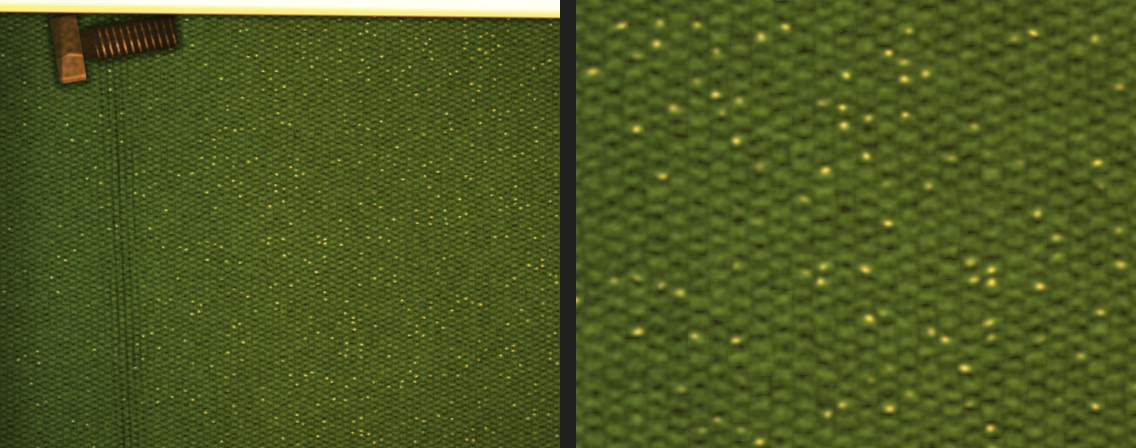
Left, the full canvas; right, a detail of the centre.
A Shadertoy shader for this texture:

```glsl
// Green woven belt with glinting threads, a pale bar along the top and a copper bolt.
const float PI = 3.14159265;
const vec2 WEAVE_DENSITY = vec2(80.0, 92.0);   // knots per canvas width
const vec3 LIGHT_GREEN = vec3(0.35, 0.415, 0.14);
const vec3 DARK_GREEN = vec3(0.20, 0.235, 0.08);
const vec3 SHADOW_BROWN = vec3(0.17, 0.14, 0.05);
const vec3 GLINT = vec3(0.88, 0.76, 0.30);
const vec3 COPPER = vec3(0.73, 0.45, 0.20);
const vec3 CREAM = vec3(1.0, 1.0, 0.95);
const vec3 PALE_YELLOW = vec3(0.98, 0.94, 0.52);

float hash(vec2 p) {
    vec3 q = fract(vec3(p.xyx) * 0.1031);
    q += dot(q, q.yzx + 33.33);
    return fract((q.x + q.y) * q.z);
}

float corner(vec2 cell, vec2 offset) {
    float angle = 2.0 * PI * hash(cell);
    return dot(vec2(cos(angle), sin(angle)), offset);
}

float gradientNoise(vec2 p) {
    vec2 i = floor(p), f = fract(p);
    vec2 u = f * f * f * (f * (f * 6.0 - 15.0) + 10.0);
    vec2 e = vec2(0.0, 1.0);
    return mix(mix(corner(i, f), corner(i + e.yx, f - e.yx), u.x),
               mix(corner(i + e.xy, f - e.xy), corner(i + e.yy, f - e.yy), u.x), u.y);
}

float boxDistance(vec2 p, vec2 halfSize) {
    vec2 d = abs(p) - halfSize;
    return length(max(d, 0.0)) + min(max(d.x, d.y), 0.0);
}

float coverage(float dist, float pixel) {
    return 1.0 - smoothstep(-pixel, pixel, dist);
}

float bell(float x, float width) {
    return exp(-x * x / (width * width));
}

// Interlocking staggered knots with fibre grain and small glints
vec3 weave(vec2 p) {
    vec2 g = p * WEAVE_DENSITY;
    g += 0.3 * vec2(gradientNoise(p * 12.0), gradientNoise(p * 12.0 + 40.0));
    g += 0.2 * vec2(gradientNoise(g * 0.7), gradientNoise(g * 0.7 + 60.0));
    float column = floor(g.x);
    g.y += 0.5 * mod(column, 2.0);
    vec2 id = vec2(column, floor(g.y));
    vec2 q = fract(g) - 0.5;

    float knot = 0.5 + 0.5 * cos(PI * q.x) * cos(2.0 * PI * q.y);
    float seam = bell(abs(q.x) - 0.5, 0.16);
    float grain = gradientNoise(p * vec2(210.0, 260.0)) + 0.7 * gradientNoise(p * vec2(90.0, 120.0));
    float height = 0.12 + 0.85 * knot - 0.12 * seam + 0.45 * grain + 0.25 * (hash(id + 7.0) - 0.5);
    vec3 color = mix(DARK_GREEN, LIGHT_GREEN, clamp(height, 0.0, 1.35));
    color = mix(color, SHADOW_BROWN, 0.75 * smoothstep(0.12, -0.2, height));

    // Glints vary in strength and are rarer toward the left
    float chance = mix(0.10, 0.30, smoothstep(0.1, 0.6, p.x));
    float lit = smoothstep(1.0 - chance, 1.0, hash(id + 91.0));
    vec2 shift = 0.4 * (vec2(hash(id + 13.0), hash(id + 29.0)) - 0.5);
    float spot = bell(length((q - shift) * vec2(1.0, 1.1)), 0.2);
    return mix(color, GLINT, lit * lit * spot);
}

// Rubbed vertical grooves in a slightly slanted band
float wear(vec2 p) {
    float x = p.x - mix(0.234, 0.198, p.y / 0.8);
    float band = bell(x, 0.032) * (0.7 + 0.8 * gradientNoise(p * vec2(60.0, 9.0)));
    float groove = pow(0.5 + 0.5 * cos(2.0 * PI * x * 80.0), 2.0);
    return 1.0 - 0.36 * band * groove;
}

// Uneven lamp light and a cool tint toward the left
vec3 lighting(vec2 p, float top) {
    vec2 c = (p - vec2(0.54, 0.5 * top)) / vec2(0.54, 0.5 * top);
    float level = 1.1 - 0.13 * dot(c, c) + 0.06 * gradientNoise(p * 5.0);
    level *= mix(0.8, 1.0, smoothstep(0.0, 0.1, p.x));
    vec3 cool = mix(vec3(1.0), vec3(0.86, 0.98, 1.2), smoothstep(0.6, 0.0, p.x) * 0.6);
    return level * cool;
}

// Bolt frame: x runs along the shank from the head, y across it
vec3 threadColor(vec2 b) {
    float across = b.y / 0.031;
    float ridge = pow(0.5 + 0.5 * cos(2.0 * PI * (b.x + 0.1 * b.y - 0.024) / 0.0127), 3.0);
    ridge *= smoothstep(0.022, 0.03, b.x);
    float gleam = bell(across + 0.45, 0.35) + 0.4 * bell(across - 0.4, 0.3);
    float body = sqrt(max(1.0 - across * across, 0.0));
    float fade = mix(1.0, 0.5, smoothstep(0.06, 0.16, b.x));
    float rough = 1.0 + 0.6 * gradientNoise(b * 160.0);
    return mix(SHADOW_BROWN * 0.55, COPPER, (0.14 * body + 1.1 * ridge * gleam) * fade * rough);
}

vec3 headColor(vec2 b, float pixel) {
    float lower = coverage(b.y + 0.012 + 0.25 * abs(b.x + 0.024), pixel);
    float side = coverage(b.x + 0.037 - 0.12 * b.y, 2.0 * pixel);
    float level = mix(0.3, 0.66, lower) + 0.3 * gradientNoise(b * 90.0);
    level += 0.55 * bell(b.y + 0.012 + 0.25 * abs(b.x + 0.024), 0.003) * smoothstep(-0.045, -0.02, b.x);
    level += 0.4 * bell(b.y + 0.054, 0.003);
    return mix(SHADOW_BROWN, COPPER, level * (1.0 - 0.65 * side));
}

void mainImage(out vec4 fragColor, in vec2 fragCoord) {
    float pixel = 1.0 / iResolution.x;
    float top = iResolution.y * pixel;
    vec2 p = fragCoord * pixel;
    vec3 color = weave(p) * wear(p) * lighting(p, top);

    // Bolt and its soft shadow
    vec2 d = p - vec2(0.146, top - 0.081);
    vec2 b = vec2(dot(d, vec2(0.987, 0.16)), dot(d, vec2(-0.16, 0.987)));
    float head = boxDistance(b - vec2(-0.025, -0.003), vec2(0.020, 0.055)) - 0.004;
    float radius = mix(0.026, 0.030, smoothstep(0.018, 0.026, b.x));
    float shank = boxDistance(b - vec2(0.08, 0.0), vec2(0.082, radius - 0.008)) - 0.008;
    color *= mix(0.5, 1.0, smoothstep(0.0, 0.018, min(head, shank)));
    color = mix(color, threadColor(b), coverage(shank, pixel));
    color = mix(color, headColor(b, pixel), coverage(head, pixel));

    // Tilted bar with a warm lower edge
    float bar = p.y - top + mix(0.022, 0.033, p.x);
    color *= mix(0.62, 1.0, smoothstep(0.0, 0.014, -bar));
    vec3 barColor = mix(COPPER, PALE_YELLOW, smoothstep(0.0, 0.004, bar));
    barColor = mix(barColor, CREAM, smoothstep(0.009, 0.022, bar + 0.004 * p.x));
    color = mix(color, barColor, coverage(-bar, pixel));
    fragColor = vec4(clamp(color, 0.0, 1.0), 1.0);
}
```
